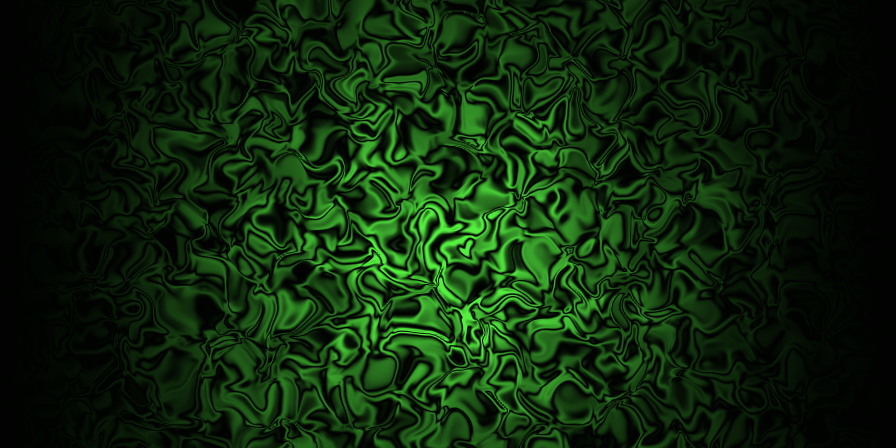
Reproduce this background procedurally as a Shadertoy shader.

```glsl
const vec2 GLOW_CENTER = vec2(-0.01, -0.09);
const float GLOW_RADIUS = 0.40;
const float EDGE_START = 0.45;
const float EDGE_END = 1.04;
const float CELL_SCALE = 20.0;
const int WARP_STEPS = 3;
const float WARP_AMOUNT = 1.35;
const float BAND_FREQUENCY = 9.5;
const float BAND_CONTRAST = 1.7;
const float BAND_MEAN = 0.42;
const float GAIN = 1.12;
const vec3 SHADOW = vec3(0.002, 0.008, 0.002);
const vec3 GREEN = vec3(0.33, 0.93, 0.25);

float hash(vec2 cell) {
    vec3 h = fract(vec3(cell.xyx) * 0.1031);
    h += dot(h, h.yzx + 33.33);
    return fract((h.x + h.y) * h.z);
}

float noise(vec2 p) {
    vec2 i = floor(p), f = fract(p);
    f = f * f * (3.0 - 2.0 * f);
    return mix(mix(hash(i), hash(i + vec2(1, 0)), f.x),
               mix(hash(i + vec2(0, 1)), hash(i + vec2(1, 1)), f.x), f.y);
}

// Push the domain through successively finer noise
vec2 warp(vec2 p) {
    float amount = WARP_AMOUNT, scale = 0.8;
    for (int i = 0; i < WARP_STEPS; i++) {
        vec2 q = p * scale + float(i) * 17.3;
        p += amount * (vec2(noise(q + 40.0), noise(q + 91.7)) - 0.5);
        amount *= 0.6;
        scale *= 1.6;
    }
    return p;
}

// Folded contour bands, faded to their mean where too fine to resolve
float liquidBands(vec2 p) {
    vec2 q = warp(p * CELL_SCALE + 60.0);
    float height = noise(q) + 0.4 * noise(q * 2.1 + 7.0);
    float phase = BAND_FREQUENCY * height;
    float bands = pow(abs(sin(phase)), BAND_CONTRAST);
    bands = mix(bands, BAND_MEAN, smoothstep(1.0, 3.0, fwidth(phase)));

    // Uneven tone between neighbouring bands
    return bands * mix(0.45, 1.15, noise(q * 1.3 + 31.0));
}

// Round central light with dark sides
float glow(vec2 p) {
    vec2 d = (p - GLOW_CENTER) / GLOW_RADIUS;
    float sides = 1.0 - smoothstep(EDGE_START, EDGE_END, abs(p.x));
    return sides / (1.0 + dot(d, d));
}

void mainImage(out vec4 fragColor, in vec2 fragCoord) {
    vec2 p = (fragCoord - 0.5 * iResolution.xy) / iResolution.y;

    // Broad patches vary the sheen
    float sheen = mix(0.85, 1.15, noise(p * 5.0 + 23.0));
    float light = GAIN * sheen * glow(p) * liquidBands(p);

    fragColor = vec4(SHADOW + GREEN * min(light, 1.0), 1.0);
}
```
